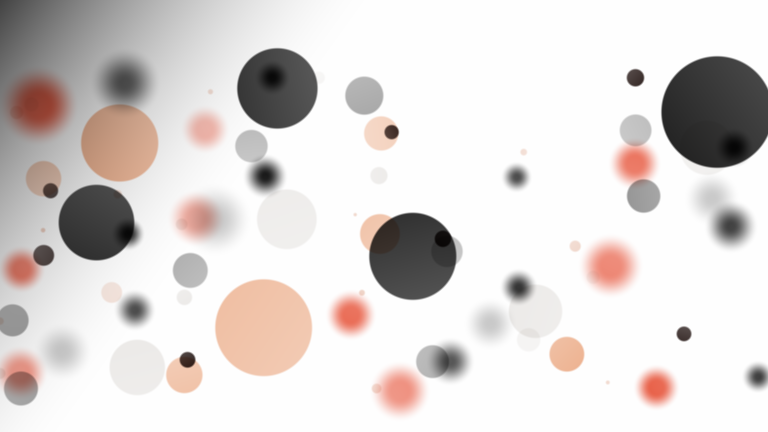
Write a Shadertoy shader that draws this background.

```glsl
// Translucent discs and blurred spots scattered over a white sheet with a dark corner.
// Each family of discs follows a low-discrepancy sequence with hashed jitter, and
// every disc multiplies the sheet like ink, so overlaps deepen.

const vec3  PAPER       = vec3(0.995);
const vec3  CORNER      = vec3(0.26);
const vec2  CORNER_SIZE = vec2(0.86, 1.20);  // reach of the shadow, in canvas heights
const float CORNER_FALL = 1.7;

const vec3 BLACK  = vec3(0.03);
const vec3 COAL   = vec3(0.15);
const vec3 SEPIA  = vec3(0.20, 0.15, 0.14);
const vec3 GRAY   = vec3(0.62);
const vec3 SILVER = vec3(0.72);
const vec3 PEACH  = vec3(0.94, 0.73, 0.61);
const vec3 SAND   = vec3(0.93, 0.80, 0.74);
const vec3 MIST   = vec3(0.91, 0.90, 0.89);
const vec3 CORAL  = vec3(0.91, 0.35, 0.25);

const vec2  STRIDE    = vec2(0.7549, 0.5698); // step of the scatter sequence
const float JITTER    = 0.12;
const float LEFT_BIAS = 1.2;                  // above 1 crowds the left side
const vec2  BAND      = vec2(0.06, 0.82);     // lowest and highest disc centre
const float SIZE_BIAS = 0.35;                 // below 1 keeps large discs rare
const float EDGE      = 0.006;                // rim width of a sharp disc
const float SHADING   = 0.16;                 // ink lost across one disc

const float SHARP = 0.0;
const float HAZY  = 0.75;
const float BLUR  = 0.92;

float hash(vec2 p) {
    vec3 q = fract(vec3(p.xyx) * 0.1031);
    q += dot(q, q.yzx + 33.33);
    return fract((q.x + q.y) * q.z);
}

// Ink coverage of one disc, shaded along a tilted direction
float disc(vec2 p, float radius, float softness, float angle) {
    float rim = max(softness * radius, max(EDGE, 1.5 / iResolution.y));
    float cover = 1.0 - smoothstep(radius - rim, radius, length(p));
    float across = 0.5 + 0.5 * dot(p, vec2(cos(angle), sin(angle))) / radius;
    return cover * (1.0 - SHADING * across);
}

// Multiplies a family of discs into the sheet.
// size = smallest and largest radius, strength = weakest and fullest ink
void scatter(inout vec3 sheet, vec2 p, int count, vec2 start, vec2 size,
             float softness, vec2 strength, vec3 ink) {
    float aspect = iResolution.x / iResolution.y;
    for (int i = 0; i < count; i++) {
        float n = float(i);
        vec2 seed = start * 100.0 + n * vec2(7.0, 13.0);
        vec2 wobble = vec2(hash(seed), hash(seed + 41.0)) - 0.5;
        vec2 cell = clamp(fract(start + n * STRIDE) + JITTER * wobble, 0.0, 1.0);
        vec2 centre = vec2(aspect * pow(cell.x, LEFT_BIAS), mix(BAND.x, BAND.y, cell.y));

        float radius = mix(size.y, size.x, pow(n / float(count), SIZE_BIAS));
        float alpha = mix(strength.x, strength.y, hash(seed + 83.0));
        float angle = 6.2832 * hash(seed + 127.0);
        sheet *= mix(vec3(1.0), ink, alpha * disc(p - centre, radius, softness, angle));
    }
}

void mainImage(out vec4 fragColor, in vec2 fragCoord) {
    vec2 p = fragCoord / iResolution.y;

    // Sheet with the shadow in its upper left corner
    float away = clamp(p.x / CORNER_SIZE.x + (1.0 - p.y) / CORNER_SIZE.y, 0.0, 1.0);
    vec3 sheet = mix(PAPER, CORNER, pow(1.0 - away, CORNER_FALL));

    // Blurred spots
    scatter(sheet, p, 4,  vec2(0.37, 0.55), vec2(0.060, 0.088), BLUR, vec2(0.7, 1.0), SILVER);
    scatter(sheet, p, 10, vec2(0.05, 0.88), vec2(0.054, 0.096), HAZY, vec2(0.4, 1.0), CORAL);
    scatter(sheet, p, 11, vec2(0.19, 0.99), vec2(0.036, 0.085), BLUR, vec2(0.7, 1.0), BLACK);

    // Large discs
    scatter(sheet, p, 4, vec2(0.47, 0.59), vec2(0.064, 0.072), SHARP, vec2(0.5, 1.0), MIST);
    scatter(sheet, p, 2, vec2(0.43, 0.22), vec2(0.086, 0.115), SHARP, vec2(0.9, 1.1), PEACH);
    scatter(sheet, p, 4, vec2(0.90, 0.84), vec2(0.086, 0.132), SHARP, vec2(0.85, 1.05), COAL);

    // Medium discs
    scatter(sheet, p, 9, vec2(0.56, 0.90), vec2(0.039, 0.047), SHARP, vec2(0.6, 1.1), GRAY);
    scatter(sheet, p, 5, vec2(0.56, 0.50), vec2(0.042, 0.049), SHARP, vec2(0.5, 1.1), PEACH);

    // Small discs
    scatter(sheet, p, 8,  vec2(0.75, 0.15), vec2(0.015, 0.030), SHARP, vec2(0.3, 0.8), MIST);
    scatter(sheet, p, 12, vec2(0.25, 0.35), vec2(0.006, 0.027), SHARP, vec2(0.4, 1.0), SAND);
    scatter(sheet, p, 7,  vec2(0.10, 0.40), vec2(0.019, 0.027), SHARP, vec2(0.85, 1.1), SEPIA);

    fragColor = vec4(clamp(sheet, 0.0, 1.0), 1.0);
}
```
